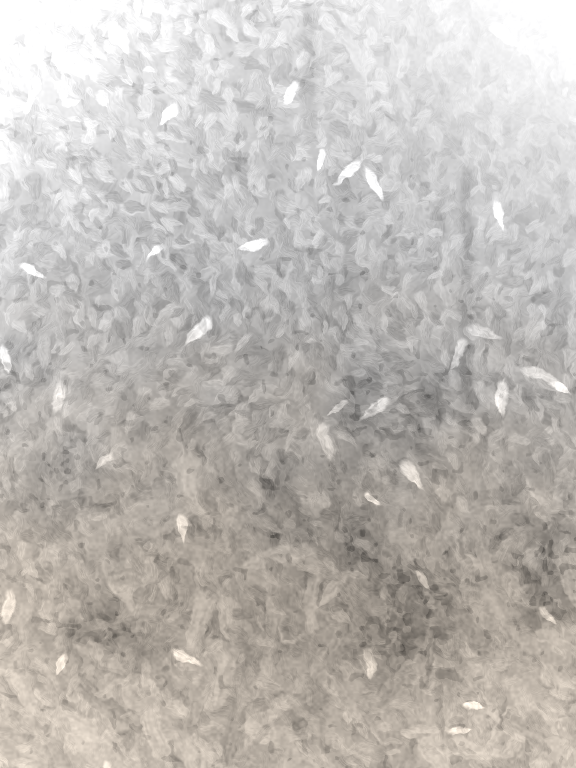
Give the GLSL for this texture, as a WebGL 1 fragment shader.

```glsl
precision highp float;
// Frosted window pane: a cool, bright top fades into a warm grey lower half.
// Layers of ragged, tilted ice shards are laid over one another, small above
// and long and feathered below, then grain, melt runs and glints are added.

uniform vec2 u_resolution;

const vec3 COOL_TINT = vec3(1.0, 1.0, 1.003);
const vec3 WARM_TINT = vec3(1.055, 1.0, 0.935);
const float DARK_LEVEL = 0.605;     // brightness of the darkest band
const float TOP_LIGHT = 0.30;       // extra light at the top
const float BOTTOM_LIGHT = 0.09;    // extra light at the foot
const float SIDE_LIGHT = 0.10;      // extra light at the sides
const float FLAKE_CONTRAST = 0.22;
const float FEATHER_CONTRAST = 0.10;
const float GRAIN_CONTRAST = 0.075;
const float PATCH_DEPTH = 0.15;
const float RAGGEDNESS = 0.016;

float hash(vec2 p) {
  vec3 q = fract(vec3(p.xyx) * 0.1031);
  q += dot(q, q.yzx + 33.33);
  return fract((q.x + q.y) * q.z);
}

float noise(vec2 p) {
  vec2 i = floor(p), f = fract(p);
  f = f * f * (3.0 - 2.0 * f);
  return mix(mix(hash(i), hash(i + vec2(1.0, 0.0)), f.x),
             mix(hash(i + vec2(0.0, 1.0)), hash(i + vec2(1.0, 1.0)), f.x), f.y);
}

float fbm(vec2 p) {
  float sum = 0.0, weight = 0.5;
  for (int i = 0; i < 4; i++) {
    sum += weight * noise(p);
    p = p * 2.03 + vec2(17.3, 9.1);
    weight *= 0.5;
  }
  return sum / 0.9375;
}

// Lays one layer of shards over the tone, one shard per grid cell at most.
float shards(float tone, vec2 p, float cell, float slimness, float bias,
             float contrast, float density, float opacity, float seed) {
  vec2 g = p / cell, home = floor(g);
  float blur = 0.12 + 0.6 / (cell * slimness * u_resolution.x);
  for (int j = -1; j <= 1; j++) {
    for (int i = -1; i <= 1; i++) {
      vec2 id = home + vec2(float(i), float(j));
      vec2 key = id + seed * 37.0 + 50.0;
      float pick = hash(key + 3.7), shade = hash(key + 11.3);
      vec2 centre = id + vec2(hash(key), hash(key + 7.9));
      // Neighbours share a drift in direction, so they form loose fans
      float angle = 1.75 + 3.0 * (noise(centre * cell * 4.5 + seed) - 0.5)
                  + 1.5 * (hash(key + 19.1) - 0.5);
      float c = cos(angle), s = sin(angle);
      vec2 d = g - centre;
      vec2 q = vec2(c * d.x + s * d.y, c * d.y - s * d.x);
      float reach = mix(0.5, 0.95, hash(key + 23.7));
      float width = reach * slimness * (1.0 + 0.35 * q.x / reach);
      float dist = length(vec2(q.x / reach, q.y / max(width, 0.02))) - 1.0;
      float cover = 1.0 - smoothstep(-blur, blur, dist);
      float feather = noise(vec2(q.x * 3.0, q.y * 15.0) + key) - 0.5;
      float value = bias + contrast * (shade - 0.5) + FEATHER_CONTRAST * feather
                  + 0.07 * q.y;
      tone = mix(tone, value, cover * opacity * step(pick, density));
    }
  }
  return tone;
}

// Narrow vertical trace left by running water, between two heights.
float meltRun(vec2 p, float v, float x, float low, float high) {
  float drift = 0.012 * (noise(vec2(p.y * 12.0, x * 40.0)) - 0.5);
  float span = smoothstep(low, low + 0.08, v) * (1.0 - smoothstep(high - 0.08, high, v));
  return span * (1.0 - smoothstep(0.003, 0.02, abs(p.x - x + drift)));
}

// Broad light falling on the pane.
float paneLight(vec2 p, float v) {
  float side = (p.x - 0.55) * 2.0;
  float light = DARK_LEVEL + TOP_LIGHT * pow(clamp((v - 0.35) / 0.65, 0.0, 1.0), 1.5);
  light += BOTTOM_LIGHT * (1.0 - smoothstep(0.0, 0.25, v));
  light += SIDE_LIGHT * side * side;
  float corners = length(vec2(min(p.x, 1.0 - p.x) * 2.2, (1.0 - v) * 2.6));
  return light + 0.08 * (1.0 - smoothstep(0.0, 1.0, corners));
}

void main() {
  vec2 p = gl_FragCoord.xy / u_resolution.x;
  float v = gl_FragCoord.y / u_resolution.y;
  float blotch = fbm(p * 6.0 + 4.0);
  float lower = 1.0 - smoothstep(0.25, 0.58, v + 0.25 * (blotch - 0.5));

  // Ragged edges come from bending the plane before placing shards
  vec2 bend = vec2(fbm(p * 45.0), fbm(p * 45.0 + 31.0)) - 0.5;
  vec2 w = p + RAGGEDNESS * bend;

  // Shards, from background flakes to the long feathers of the lower half
  float tone = FLAKE_CONTRAST * 0.6 * (fbm(w * 22.0) - 0.5);
  tone = shards(tone, w, 0.045, 0.45, -0.01, FLAKE_CONTRAST, 0.9, 0.7, 1.0);
  tone = shards(tone, w, 0.026, 0.50, 0.0, FLAKE_CONTRAST, 0.8, 0.75, 2.0);
  tone = shards(tone, w, 0.120, 0.24, 0.0, FLAKE_CONTRAST * 0.8, 0.8, 0.75 * lower, 3.0);
  tone = shards(tone, w, 0.070, 0.27, 0.01, FLAKE_CONTRAST, 0.65, 0.75 * lower, 4.0);
  tone = shards(tone, w, 0.020, 0.45, 0.02, FLAKE_CONTRAST, 0.45, 0.75 - 0.3 * lower, 5.0);

  // Mist softens the upper right corner
  float mist = 1.0 - smoothstep(0.1, 0.6, length(p - vec2(1.0, u_resolution.y / u_resolution.x)));
  float light = paneLight(p, v) + tone * (1.0 - 0.7 * mist);

  // Thin ice: dark patches with specks, mostly below the middle
  float thin = smoothstep(0.52, 0.75, blotch) * smoothstep(0.05, 0.2, v)
             * (1.0 - smoothstep(0.45, 0.68, v));
  float speck = smoothstep(0.58, 0.75, noise(w * 95.0));
  light -= PATCH_DEPTH * thin * (0.55 + 0.7 * speck);
  light -= 0.09 * smoothstep(0.80, 0.92, noise(w * 70.0 + 8.0)) * (1.0 - mist);

  // Melt runs, grain and sparse glints
  light += 0.05 * (noise(vec2(p.x * 15.0, p.y * 1.3)) - 0.5) * (1.0 - lower);
  light -= 0.07 * (meltRun(p, v, 0.54, 0.77, 1.05) + meltRun(p, v, 0.81, 0.38, 0.82));
  light += GRAIN_CONTRAST * (noise(p * 190.0) - 0.5) * mix(0.45, 1.0, lower);
  light += shards(0.0, w, 0.034, 0.32, 0.24, 0.15, 0.035, 0.9, 6.0);

  float warmth = 1.0 - smoothstep(0.2, 0.68, v + 0.2 * (blotch - 0.5));
  gl_FragColor = vec4(clamp(light * mix(COOL_TINT, WARM_TINT, warmth), 0.0, 1.0), 1.0);
}
```
